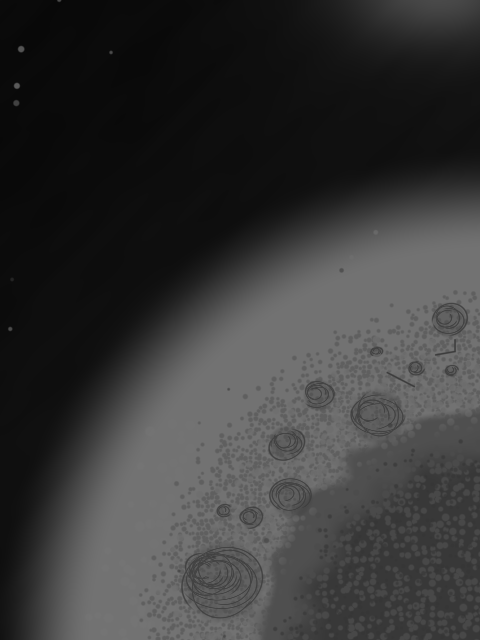
Give the GLSL for this background, as a WebGL 1 fragment shader.

```glsl
precision highp float;
// Grey cratered moon rising at the lower right of a dark sky, with speckled crust and sketched craters.

#define MOON_CENTER vec2(1.042, -0.038)
#define LIMB_OUTER 1.07
#define LIMB_INNER 0.85
#define CRUST_RADIUS 0.755
#define MANTLE_RADIUS 0.512
#define CORE_RADIUS 0.43
#define LIT_GREY 0.447
#define SPECK_GREY 0.355
#define MANTLE_GREY 0.31
#define CORE_GREY 0.205
#define INK_GREY 0.235
#define STROKE 0.0017

uniform vec2 u_resolution;

float hash(vec2 p) {
  vec3 q = fract(vec3(p.xyx) * 0.1031);
  q += dot(q, q.yzx + 33.33);
  return fract((q.x + q.y) * q.z);
}

float noise(vec2 p) {
  vec2 i = floor(p), f = fract(p);
  f = f * f * (3.0 - 2.0 * f);
  return mix(mix(hash(i), hash(i + vec2(1.0, 0.0)), f.x),
             mix(hash(i + vec2(0.0, 1.0)), hash(i + 1.0), f.x), f.y);
}

// One within radius lo, fading to zero at radius hi
float within(float lo, float hi, float r) {
  return 1.0 - smoothstep(lo, hi, r);
}

// Scattered round dabs that thin out between radius lo and hi
float dabs(vec2 p, float cells, float size, float lo, float hi, float density) {
  vec2 q = p * cells, cell = floor(q);
  float blur = max(0.12, cells / u_resolution.x), cover = 0.0;
  for (int y = -1; y <= 1; y++) {
    for (int x = -1; x <= 1; x++) {
      vec2 id = cell + vec2(float(x), float(y));
      vec2 spot = id + 0.15 + 0.7 * vec2(hash(id + cells), hash(id + cells + 37.0));
      float r = distance(spot / cells, MOON_CENTER);
      float shown = step(hash(id + 71.0), density * within(lo, hi, r));
      float radius = size * (0.65 + 0.5 * hash(id + 113.0));
      cover = max(cover, shown * within(radius - blur, radius + blur, distance(q, spot)));
    }
  }
  return cover;
}

float inkLine(float d) {
  float pixel = 0.8 / u_resolution.x;
  return within(STROKE - pixel, STROKE + pixel, d);
}

float segment(vec2 p, vec2 a, vec2 b) {
  vec2 ab = b - a;
  return inkLine(distance(p, a + ab * clamp(dot(p - a, ab) / dot(ab, ab), 0.0, 1.0)));
}

// Loose rings that shrink toward the upper left; larger craters get more rings
float crater(vec2 p, vec2 center, float radius) {
  vec2 d = p - center;
  if (length(d) > radius * 1.5) return 0.0;
  float ink = 0.3 * within(0.85, 1.1, length(d) / radius);
  float count = 2.0 + floor(radius * 100.0);
  for (int i = 0; i < 10; i++) {
    float k = float(i);
    if (k >= count) break;
    float t = k / count;
    vec2 seed = center * 100.0 + k * 7.0;
    vec2 jitter = vec2(hash(seed), hash(seed + 19.0)) - 0.5;
    vec2 q = d - radius * (vec2(-0.3, 0.2) * t + 0.22 * jitter);
    q.y *= 1.0 + 0.4 * hash(seed + 43.0);
    q.x += 0.25 * jitter.y * q.y;
    float a = atan(q.y, q.x);
    float ring = radius * (1.0 - 0.72 * t) * (1.0 + 0.06 * sin(2.0 * a + k * 2.4));
    float gap = smoothstep(-0.95, -0.6, cos(a - 6.28 * hash(seed + 61.0)));
    ink = max(ink, 0.85 * gap * inkLine(abs(length(q) - ring)));
  }
  return ink;
}

void main() {
  vec2 p = gl_FragCoord.xy / u_resolution.x;
  float r = distance(p, MOON_CENTER);

  // Sky with faint brushed streaks and a glow at the top right
  float streaks = noise(vec2(p.x + p.y, p.y - p.x) * vec2(6.0, 24.0));
  float grey = 0.036 + 0.022 * within(1.05, 1.5, r) + 0.01 * (streaks - 0.5);
  vec2 glow = (p - vec2(0.91, 1.35)) / vec2(0.19, 0.105);
  grey += 0.22 * exp(-dot(glow, glow)) + 0.035 * exp(-0.2 * dot(glow, glow));

  // Soft limb with pale dabs at its lower left
  grey = mix(grey, LIT_GREY, within(LIMB_INNER, LIMB_OUTER, r));
  float pale = dabs(p, 52.0, 0.5, 0.72, 0.9, 0.5) * within(0.25, 0.5, p.x);
  grey = mix(grey, 0.46, 0.55 * pale);

  // Speckled crust
  grey = mix(grey, SPECK_GREY, 0.8 * dabs(p, 110.0, 0.52, 0.65, CRUST_RADIUS + 0.03, 0.75));
  grey = mix(grey, LIT_GREY - 0.015, 0.8 * dabs(p, 62.0, 0.43, 0.56, 0.74, 0.65));

  // Mantle with a ragged rim, then the mottled core
  float ragged = r + 0.045 * (noise(p * 18.0) - 0.5);
  grey = mix(grey, MANTLE_GREY, within(MANTLE_RADIUS - 0.015, MANTLE_RADIUS + 0.02, ragged));
  float rimDabs = dabs(p, 58.0, 0.43, 0.55, 0.65, 0.4) * smoothstep(0.47, 0.53, r);
  grey = mix(grey, LIT_GREY - 0.02, 0.75 * rimDabs);
  grey = mix(grey, CORE_GREY, 0.85 * within(CORE_RADIUS - 0.05, CORE_RADIUS + 0.04, ragged));
  grey = mix(grey, 0.295, 0.85 * dabs(p, 64.0, 0.45, 0.43, 0.47, 0.7));
  grey = mix(grey, CORE_GREY, 0.6 * dabs(p, 95.0, 0.4, 0.38, 0.5, 0.3));

  // Sketched craters, large to small, and stray strokes
  float ink = crater(p, vec2(0.465, 0.122), 0.083);
  ink = max(ink, crater(p, vec2(0.434, 0.139), 0.047));
  ink = max(ink, crater(p, vec2(0.787, 0.465), 0.056));
  ink = max(ink, crater(p, vec2(0.608, 0.297), 0.043));
  ink = max(ink, crater(p, vec2(0.936, 0.667), 0.036));
  ink = max(ink, crater(p, vec2(0.597, 0.410), 0.036));
  ink = max(ink, crater(p, vec2(0.665, 0.510), 0.032));
  ink = max(ink, crater(p, vec2(0.524, 0.255), 0.023));
  ink = max(ink, crater(p, vec2(0.868, 0.566), 0.016));
  ink = max(ink, crater(p, vec2(0.467, 0.269), 0.015));
  ink = max(ink, crater(p, vec2(0.941, 0.561), 0.013));
  ink = max(ink, crater(p, vec2(0.785, 0.601), 0.012));
  ink = max(ink, segment(p, vec2(0.807, 0.557), vec2(0.863, 0.528)));
  ink = max(ink, segment(p, vec2(0.908, 0.594), vec2(0.948, 0.601)));
  ink = max(ink, segment(p, vec2(0.948, 0.601), vec2(0.948, 0.625)));
  grey = mix(grey, INK_GREY, ink);

  gl_FragColor = vec4(vec3(grey), 1.0);
}
```
